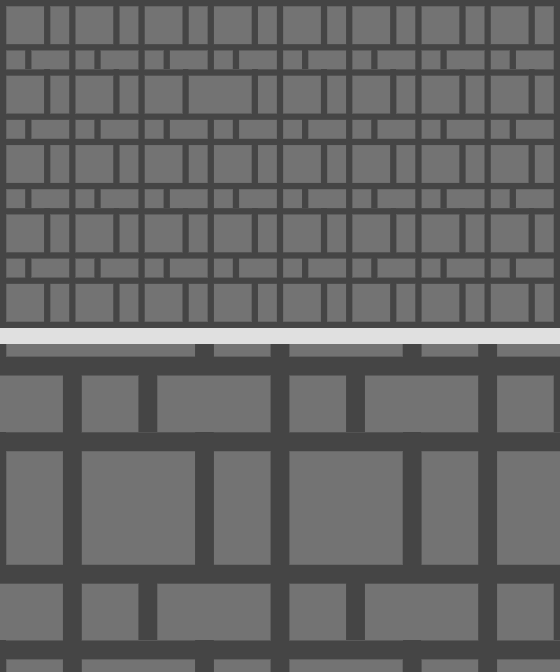
Top: the whole. Bottom: its middle third, enlarged.
Give the GLSL for this pattern, as a WebGL 1 fragment shader.

```glsl
precision highp float;

uniform vec2 u_resolution;

// One unit is the joint width; stones are 3 or 6 units long.
const vec2 GRID_UNITS = vec2(89.0, 52.0);
const float PERIOD = 11.0;
const float JOINT_WIDTH = 1.0;
const vec2 FUSED_JOINT = vec2(33.5, 15.0);

const vec3 STONE_COLOR = vec3(0.45);
const vec3 MORTAR_COLOR = vec3(0.27);

// Pixel coverage of a joint repeated every PERIOD units.
float jointCoverage(float position, float center, float pixelSize) {
    float offset = mod(position - center + 0.5 * PERIOD, PERIOD) - 0.5 * PERIOD;
    float edge = 0.5 * JOINT_WIDTH - abs(offset);
    return clamp(0.5 + edge / pixelSize, 0.0, 1.0);
}

// Zero where two neighbouring stones are fused into one.
float fusedJointMask(vec2 position, vec2 center) {
    vec2 offset = abs(position - center);
    return 1.0 - step(offset.x, 1.0) * step(offset.y, 3.5);
}

float mortarCoverage(vec2 position, vec2 pixelSize) {
    // Horizontal joints above the tall and short courses
    float horizontal = max(jointCoverage(position.y, 0.5, pixelSize.y),
                           jointCoverage(position.y, 7.5, pixelSize.y));

    // Tall courses split 6 + 3, short courses split 3 + 6
    float shortCourse = step(7.5, mod(position.y, PERIOD));
    float splitCenter = mix(7.5, 4.5, shortCourse);
    float boundary = jointCoverage(position.x, 0.5, pixelSize.x)
                   * fusedJointMask(position, FUSED_JOINT);
    float split = jointCoverage(position.x, splitCenter, pixelSize.x);

    return max(horizontal, max(boundary, split));
}

void main() {
    vec2 uv = gl_FragCoord.xy / u_resolution;
    vec2 position = vec2(uv.x, 1.0 - uv.y) * GRID_UNITS;
    vec2 pixelSize = GRID_UNITS / u_resolution;

    float mortar = mortarCoverage(position, pixelSize);
    gl_FragColor = vec4(mix(STONE_COLOR, MORTAR_COLOR, mortar), 1.0);
}
```
